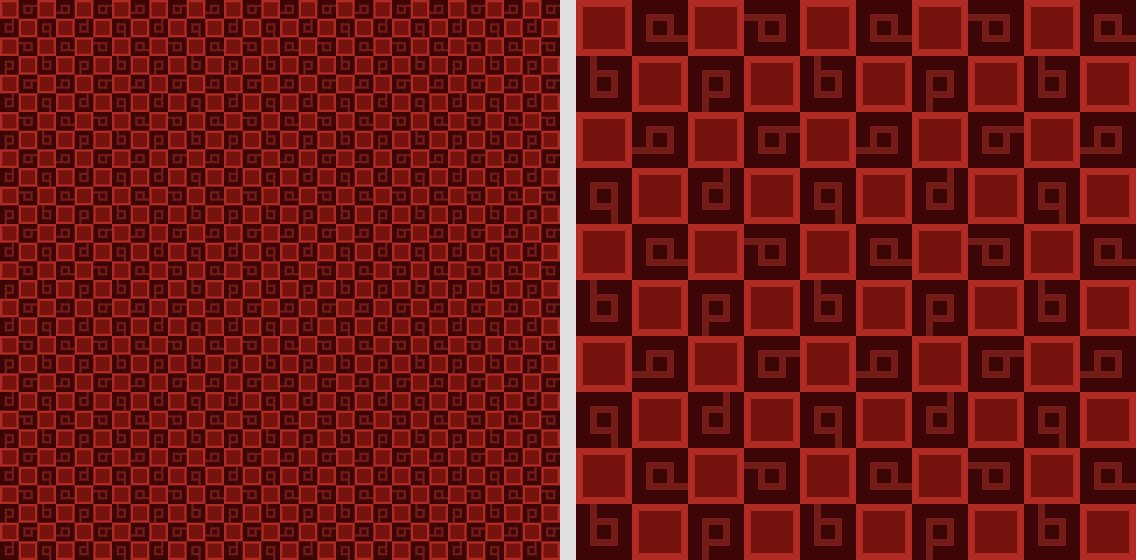
Left, the full canvas; right, a detail of the centre.
Reproduce this pattern procedurally as a WebGL 1 fragment shader.

```glsl
precision highp float;

// A checkerboard of framed red squares and dark cells holding a square coil.
// Each cell is an 8 x 8 grid; every coil is one ring with a tail, mirrored and
// turned by its column and row, then drawn with box distance functions.

#define CELLS 30.0
#define UNITS 8.0
#define FRAME_WIDTH 1.0
#define RING_RADIUS 1.5
#define STROKE_HALF 0.5
#define DARK_COLOR vec3(0.24, 0.02, 0.02)
#define FILL_COLOR vec3(0.46, 0.07, 0.05)
#define FRAME_COLOR vec3(0.69, 0.17, 0.14)
#define COIL_COLOR vec3(0.45, 0.11, 0.09)

uniform vec2 u_resolution;

float boxDistance(vec2 p, vec2 halfSize) {
  vec2 d = abs(p) - halfSize;
  return length(max(d, 0.0)) + min(max(d.x, d.y), 0.0);
}

float coverage(float distance, float pixel) {
  return clamp(0.5 - distance / pixel, 0.0, 1.0);
}

// Turns and mirrors a coil on a four-cell cycle; even rows stand upright.
vec2 orientCoil(vec2 p, vec2 cell) {
  vec2 side = 1.0 - 2.0 * step(1.5, mod(cell, 4.0));
  bool upright = mod(cell.y, 2.0) < 0.5;
  vec2 q = upright ? p.yx : p;
  return q * vec2(side.x * side.y, upright ? side.y : side.x);
}

// Closed ring whose upper stroke runs on to the right edge of the cell.
float coilDistance(vec2 p) {
  float outer = RING_RADIUS + STROKE_HALF;
  float inner = RING_RADIUS - STROKE_HALF;
  float ring = max(boxDistance(p, vec2(outer)), -boxDistance(p, vec2(inner)));
  float reach = 0.25 * UNITS;
  float tail = boxDistance(p - vec2(reach, RING_RADIUS), vec2(reach, STROKE_HALF));
  return min(ring, tail);
}

void main() {
  vec2 grid = gl_FragCoord.xy / u_resolution * CELLS;
  float pixel = CELLS * UNITS / min(u_resolution.x, u_resolution.y);
  vec2 cell = floor(grid);
  vec2 p = (fract(grid) - 0.5) * UNITS;

  // Framed square
  float inset = 0.5 * UNITS - FRAME_WIDTH;
  float fill = coverage(boxDistance(p, vec2(inset)), pixel);
  vec3 squareColor = mix(FRAME_COLOR, FILL_COLOR, fill);

  // Dark cell with its coil
  float isSquare = mod(cell.x + cell.y, 2.0);
  float coil = coverage(coilDistance(orientCoil(p, cell)), pixel);
  vec3 darkColor = mix(DARK_COLOR, COIL_COLOR, coil * (1.0 - isSquare));

  // Smoothed checker joins the two kinds of cell
  vec2 edge = clamp(2.0 * (0.5 * UNITS - abs(p)) / pixel, 0.0, 1.0);
  float checker = 0.5 + (isSquare - 0.5) * edge.x * edge.y;

  gl_FragColor = vec4(mix(darkColor, squareColor, checker), 1.0);
}
```
